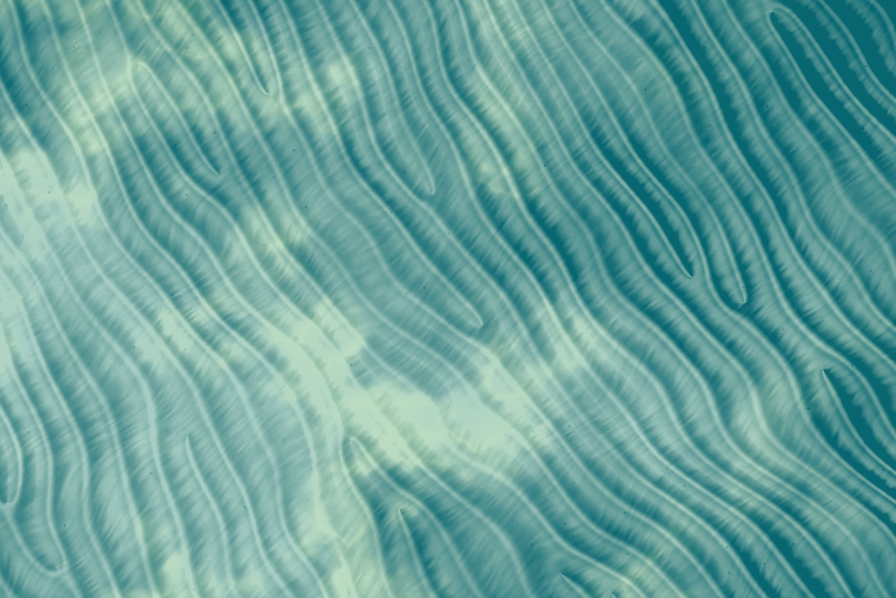
Reproduce this texture procedurally as a Shadertoy shader.

```glsl
// Rippled sand seen through shallow teal water, with furry shadows and soft caustics.
#define RIPPLES 18.5        // ripples per canvas height
#define BEND 0.13           // turn of the ripples from left to right
#define WOBBLE 1.1          // sideways wander, in ripples
#define FORKS 16            // places where a ripple splits or ends
#define SHADE_LEFT 0.18     // shadow depth on the left
#define SHADE_RIGHT 0.42    // shadow depth on the right
#define CREST 0.09          // brightness of the thin crest lines
#define FIBRE 0.12          // contrast of the fine strands
#define CAUSTIC 0.13        // brightness of the caustic patches
#define CLOUDS 0.46         // contrast of the broad light

const float TAU = 6.2831853;
const vec2 ACROSS = vec2(0.85, 0.53);   // across the ripples
const vec2 ALONG = vec2(0.53, -0.85);   // down the ripples
const vec3 DEEP = vec3(0.03, 0.40, 0.44);
const vec3 MID = vec3(0.43, 0.64, 0.62);
const vec3 PALE = vec3(0.63, 0.79, 0.755);
const vec3 SUN_TINT = vec3(0.07, 0.05, -0.01);

float hash(vec2 p) {
    vec3 q = fract(p.xyx * 0.1031);
    q += dot(q, q.yzx + 33.33);
    return fract((q.x + q.y) * q.z);
}

float noise(vec2 p) {
    vec2 i = floor(p), f = fract(p);
    f = f * f * (3.0 - 2.0 * f);
    return mix(mix(hash(i), hash(i + vec2(1, 0)), f.x),
               mix(hash(i + vec2(0, 1)), hash(i + vec2(1, 1)), f.x), f.y);
}

float fbm(vec2 p) {
    float sum = 0.0, amp = 0.5;
    for (int i = 0; i < 4; i++) {
        sum += amp * noise(p);
        p = mat2(1.6, 1.2, -1.2, 1.6) * p + 17.3;
        amp *= 0.5;
    }
    return sum / 0.9375;
}

// Position measured across and along the ripples.
vec2 bedFrame(vec2 p) {
    return vec2(dot(p, ACROSS), dot(p, ALONG));
}

// Ripple count across the bed; each fork adds a full turn, so fract() stays seamless.
float ripplePhase(vec2 p) {
    float x = p.x - 0.75;
    float phase = RIPPLES * (dot(p, ACROSS) + BEND * x * (p.y - 0.5) - 0.4 * BEND * x * x);
    phase += WOBBLE * (noise(p * 3.0 + 40.0) - 0.5) + 0.6 * WOBBLE * (noise(p * 8.0 + 70.0) - 0.5);
    for (int i = 0; i < FORKS; i++) {
        float k = float(i);
        vec2 fork = vec2(1.5 * fract(k * 0.618 + 0.21), hash(vec2(k, 5.0)));
        vec2 d = p - fork;
        phase += (i % 2 == 0 ? 1.0 : -1.0) * atan(d.y, d.x) / TAU;
    }
    return phase;
}

// Fine strands lying across the ripples, centred on zero.
float strands(vec2 p) {
    vec2 q = bedFrame(p);
    q.y += 0.05 * noise(p * 9.0) + 0.25 * q.x;
    return 0.65 * noise(q * vec2(42.0, 190.0)) + 0.35 * noise(q * vec2(24.0, 95.0) + 30.0) - 0.5;
}

// Sparse dark specks, one at most per cell.
float specks(vec2 p) {
    vec2 cell = floor(p * 30.0);
    vec2 centre = 0.2 + 0.6 * vec2(hash(cell + 3.0), hash(cell + 8.0));
    float d = length(fract(p * 30.0) - centre);
    return step(0.95, hash(cell + 21.0)) * (1.0 - smoothstep(0.03, 0.09, d));
}

// Soft line of the given half width where the phase fraction passes zero.
float phaseLine(float f, float width) {
    float d = min(f, 1.0 - f) / width;
    return exp(-d * d);
}

void mainImage(out vec4 fragColor, in vec2 fragCoord) {
    vec2 p = fragCoord / iResolution.y;
    vec2 uv = fragCoord / iResolution.xy;
    vec2 bed = bedFrame(p);
    float fibre = strands(p);
    float cloud = fbm(p * 2.8 + 11.0);
    float patches = fbm(p * 7.0 + 53.0);
    float rightness = smoothstep(0.4, 1.0, uv.x * 0.85 + uv.y * 0.25);

    // Broad light: drifting clouds, dim to the right and in the corners
    float tone = 0.495 + CLOUDS * (cloud - 0.5) + 0.22 * (patches - 0.5);
    tone -= 0.08 * rightness + 0.12 * smoothstep(0.38, 0.72, length(uv - vec2(0.46, 0.5)));

    // Ripple profile: thin crest, then a patchy shadow that frays into pale sand
    float f = fract(ripplePhase(p));
    float reach = 0.66 + 0.4 * (noise(p * 7.0 + 90.0) - 0.5);
    float frayed = f + 0.16 * fibre * smoothstep(0.1, 0.3, f);
    float shadow = smoothstep(0.01, 0.2, f) * (1.0 - smoothstep(0.18, reach, frayed));
    float patchy = 0.25 + 1.5 * noise(bed * vec2(11.0, 4.5) + 7.0);
    float depth = mix(SHADE_LEFT, SHADE_RIGHT, rightness) * patchy;
    tone -= depth * shadow;
    tone -= 0.3 * depth * smoothstep(0.7, 0.88, f) * (1.0 - smoothstep(0.88, 0.98, f));

    // Main crests, and fainter broken ones between them
    float glint = noise(bed * vec2(14.0, 6.0) + 25.0);
    tone += CREST * phaseLine(f, 0.065) * (0.25 + 1.1 * glint);
    tone += 0.6 * CREST * phaseLine(fract(f + 0.4), 0.06) * smoothstep(0.5, 0.8, noise(p * 5.0 + 61.0));

    // Caustic patches, mostly on the left
    float web = 1.0 - abs(2.0 * noise(p * 13.0 + 4.0 * patches) - 1.0);
    float sun = smoothstep(0.5, 0.72, patches) * (0.5 + 0.7 * web * web) * (1.0 - 0.8 * rightness);
    tone += CAUSTIC * sun;

    // Strands, grain and specks
    tone += FIBRE * fibre + 0.03 * (noise(p * 260.0) - 0.5);
    tone -= 0.13 * specks(p);

    // Tone runs from deep teal through mid to pale
    vec3 color = mix(DEEP, MID, clamp((tone - 0.04) / 0.39, 0.0, 1.0));
    color = mix(color, PALE, clamp((tone - 0.43) / 0.21, 0.0, 1.1));
    fragColor = vec4(color + SUN_TINT * sun, 1.0);
}
```
